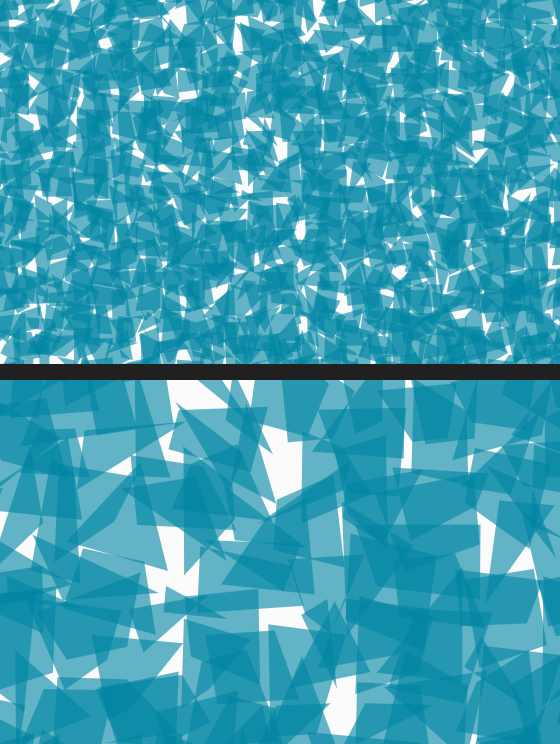
Top: the whole. Bottom: its middle third, enlarged.
Reproduce this background procedurally as a WebGL 2 fragment shader.

```glsl
#version 300 es
precision highp float;

uniform vec2 u_resolution;
out vec4 outColor;

const float QUARTER_TURN = 1.5707963;
const vec3 PAPER = vec3(0.985);
const vec3 INK = vec3(0.0, 0.522, 0.637);
const float INK_OPACITY = 0.61;

uint scramble(uint x) {
    x ^= x >> 16;
    x *= 0x7feb352du;
    x ^= x >> 15;
    x *= 0x846ca68bu;
    return x ^ (x >> 16);
}

float hash(vec2 cell, float seed) {
    uvec3 key = uvec3(ivec3(vec3(cell, seed)) + 512);
    uint h = scramble(key.x + scramble(key.y + scramble(key.z)));
    return float(h >> 8) / 16777216.0;
}

// Irregular shard corners around a cell; some shards collapse to triangles
void shardCorners(vec2 cell, float seed, out vec2 corners[4]) {
    vec2 jitter = vec2(hash(cell, seed), hash(cell, seed + 1.0)) - 0.5;
    vec2 center = cell + 0.5 + 0.4 * jitter;
    float start = floor(4.0 * hash(cell, seed + 2.0)) + 0.5;
    for (int i = 0; i < 4; i++) {
        float k = float(i);
        float swing = 0.8 * (hash(cell, seed + 4.0 + k) - 0.5);
        float angle = (k + start + swing) * QUARTER_TURN;
        float radius = mix(0.5, 1.12, hash(cell, seed + 8.0 + k));
        corners[i] = center + radius * vec2(cos(angle), sin(angle));
    }
    if (hash(cell, seed + 3.0) < 0.25) corners[3] = corners[2];
}

// Signed distance to a four-cornered polygon, negative inside
float polygonDistance(vec2 p, vec2 corners[4]) {
    float nearest = 1e9;
    float side = 1.0;
    for (int i = 0; i < 4; i++) {
        vec2 a = corners[i];
        vec2 b = corners[(i + 3) % 4];
        vec2 edge = b - a;
        vec2 toPoint = p - a;
        float along = clamp(dot(toPoint, edge) / max(dot(edge, edge), 1e-6), 0.0, 1.0);
        vec2 offset = toPoint - along * edge;
        nearest = min(nearest, dot(offset, offset));
        bool above = p.y >= a.y;
        bool below = p.y < b.y;
        bool left = edge.x * toPoint.y > edge.y * toPoint.x;
        if ((above && below && left) || (!above && !below && !left)) side = -side;
    }
    return side * sqrt(nearest);
}

// Light that passes through one sheet of scattered shards
float sheetTransmission(vec2 p, float seed, float pixel) {
    vec2 home = floor(p);
    float light = 1.0;
    for (int y = -1; y <= 1; y++) {
        for (int x = -1; x <= 1; x++) {
            vec2 corners[4];
            shardCorners(home + vec2(x, y), seed, corners);
            float d = polygonDistance(p, corners);
            float coverage = clamp(0.5 - d / pixel, 0.0, 1.0);
            light *= 1.0 - INK_OPACITY * coverage;
        }
    }
    return light;
}

void main() {
    vec2 uv = gl_FragCoord.xy / u_resolution.y;

    // Two translucent sheets with slightly different cell sizes
    float light = 1.0;
    for (int i = 0; i < 2; i++) {
        float sheet = float(i);
        vec2 density = vec2(15.9, 14.9) * (1.0 + 0.11 * sheet);
        vec2 p = uv * density + vec2(0.37, 0.61) * sheet;
        float pixel = density.x / u_resolution.y;
        light *= sheetTransmission(p, 20.0 * sheet, pixel);
    }

    outColor = vec4(mix(INK, PAPER, light), 1.0);
}
```
